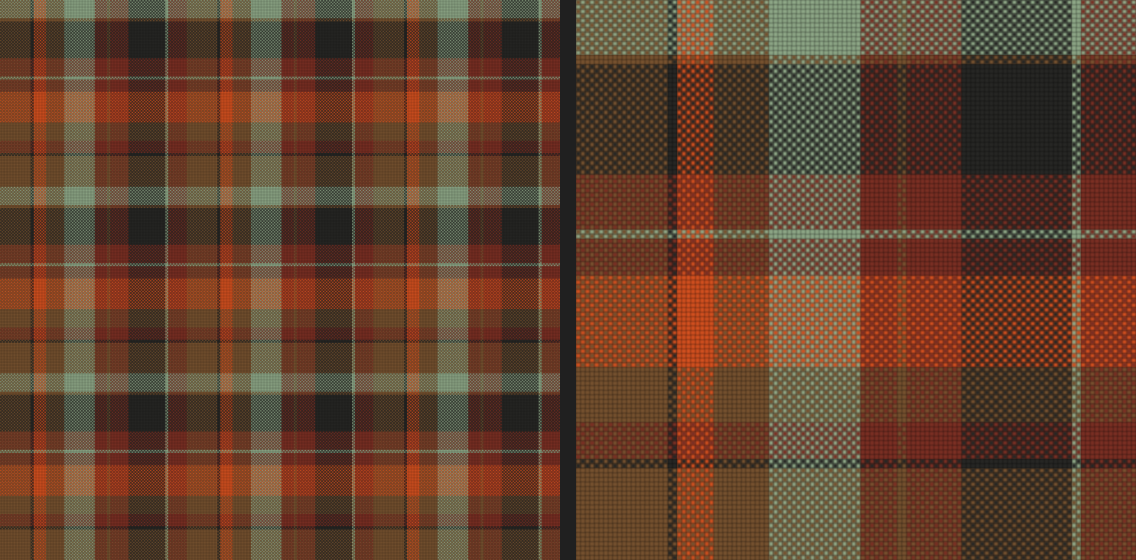
Left, the full canvas; right, a detail of the centre.
Give the GLSL for this pattern, as a WebGL 1 fragment shader.

```glsl
precision highp float;

uniform vec2 u_resolution;

#define REPEATS 3.0
#define SETT_UNITS 61.0
#define THREADS_PER_UNIT 2.0
#define SAMPLES 4
#define GAP_DEPTH 0.30
#define CROSSING_DEPTH 0.12
#define DYE_VARIATION 0.015
#define BROWN vec3(0.46, 0.317, 0.182)
#define BLACK vec3(0.151, 0.151, 0.142)
#define ORANGE vec3(0.82, 0.31, 0.12)
#define GREEN vec3(0.553, 0.652, 0.525)
#define RED vec3(0.48, 0.183, 0.137)

const float PI = 3.14159;

// Switches to a new dye from the given sett unit onwards
void band(inout vec3 dye, float unit, float start, vec3 nextDye) {
  dye = mix(dye, nextDye, step(start, unit));
}

// Vertical threads, left to right
vec3 warpDye(float unit) {
  vec3 dye = BROWN;
  band(dye, unit, 10.0, BLACK);
  band(dye, unit, 11.0, ORANGE);
  band(dye, unit, 15.0, BROWN);
  band(dye, unit, 21.0, GREEN);
  band(dye, unit, 31.0, RED);
  band(dye, unit, 35.0, BROWN);
  band(dye, unit, 36.0, RED);
  band(dye, unit, 42.0, BLACK);
  band(dye, unit, 54.0, GREEN);
  band(dye, unit, 55.0, RED);
  return dye;
}

// Horizontal threads, bottom to top
vec3 weftDye(float unit) {
  vec3 dye = BROWN;
  band(dye, unit, 10.0, BLACK);
  band(dye, unit, 11.0, RED);
  band(dye, unit, 15.0, BROWN);
  band(dye, unit, 21.0, ORANGE);
  band(dye, unit, 31.0, RED);
  band(dye, unit, 35.0, GREEN);
  band(dye, unit, 36.0, RED);
  band(dye, unit, 42.0, BLACK);
  band(dye, unit, 54.0, BROWN);
  band(dye, unit, 55.0, GREEN);
  return dye;
}

// Layered sines of the thread index, which wraps with each sett
float threadTone(float index) {
  return 1.0 + DYE_VARIATION * (sin(index * 2.4) + 0.5 * sin(index * 5.3));
}

// Rounded threads darken at their sides and where they dip under
float threadShade(float across, float along) {
  return (1.0 - GAP_DEPTH * across * across) * (1.0 - CROSSING_DEPTH * along * along);
}

vec3 weave(vec2 uv) {
  vec2 threads = fract(uv * REPEATS) * SETT_UNITS * THREADS_PER_UNIT;
  vec2 index = floor(threads);
  vec2 unit = (index + 0.5) / THREADS_PER_UNIT;
  vec2 offset = fract(threads) * 2.0 - 1.0;

  vec3 warp = warpDye(unit.x) * threadTone(index.x) * threadShade(offset.x, offset.y);
  vec3 weft = weftDye(unit.y) * threadTone(index.y) * threadShade(offset.y, offset.x);

  // Plain weave: soft round crossings that alternate like a checkerboard
  vec2 wave = sin(PI * threads);
  return mix(weft, warp, 0.5 - 0.5 * wave.x * wave.y);
}

void main() {
  // Average a grid of samples inside the pixel to smooth the threads
  vec3 total = vec3(0.0);
  for (int j = 0; j < SAMPLES; j++) {
    for (int i = 0; i < SAMPLES; i++) {
      vec2 jitter = (vec2(float(i), float(j)) + 0.5) / float(SAMPLES) - 0.5;
      total += weave((gl_FragCoord.xy + jitter) / u_resolution);
    }
  }
  gl_FragColor = vec4(total / float(SAMPLES * SAMPLES), 1.0);
}
```
